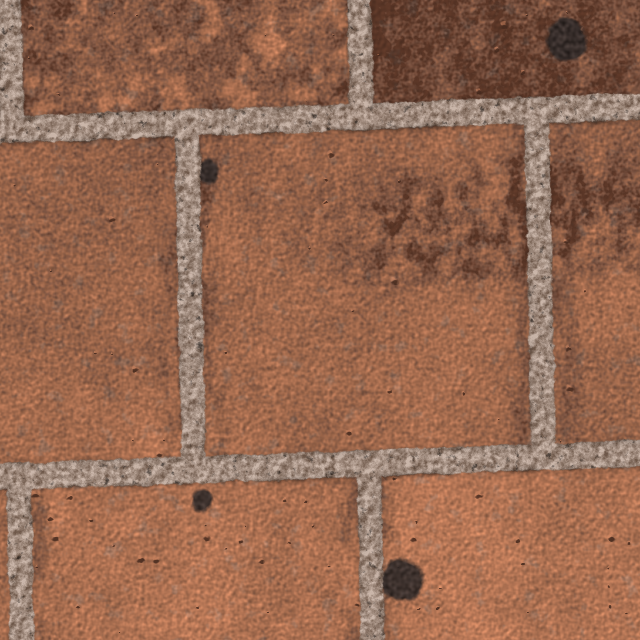
Give the GLSL for this texture, as a Shadertoy shader.

```glsl
// Weathered terracotta blocks in a slightly tilted running bond with gritty mortar
#define PITCH vec2(0.547, 0.542)       // block size including one joint
#define ORIGIN vec2(0.0345, 0.255)     // lower left corner of the bond
#define TILT vec2(0.020, -0.037)       // lean of the columns, slope of the rows
#define JOINT vec2(0.0190, 0.0205)     // half widths: upright and level joints
#define STAIN 0.62                     // strength of the dark drips
#define DARK vec3(0.35, 0.21, 0.15)
#define DUSK vec3(0.48, 0.325, 0.255)
#define CLAY vec3(0.61, 0.40, 0.29)
#define LIGHT vec3(0.78, 0.505, 0.365)
#define MORTAR vec3(0.53, 0.445, 0.39)
#define GRIT vec3(0.77, 0.69, 0.64)
#define SOOT vec3(0.19, 0.165, 0.16)

vec2 hash2(vec2 p) {
    vec3 a = fract(p.xyx * vec3(0.1031, 0.1030, 0.0973));
    a += dot(a, a.yzx + 33.33);
    return fract((a.xx + a.yz) * a.zy);
}

// Gradient noise, roughly -0.7 to 0.7
float noise(vec2 p) {
    vec2 i = floor(p), f = fract(p), e = vec2(1, 0);
    vec2 w = f * f * f * (f * (f * 6.0 - 15.0) + 10.0);
    float a = dot(hash2(i) * 2.0 - 1.0, f);
    float b = dot(hash2(i + e) * 2.0 - 1.0, f - e);
    float c = dot(hash2(i + e.yx) * 2.0 - 1.0, f - e.yx);
    float d = dot(hash2(i + 1.0) * 2.0 - 1.0, f - 1.0);
    return mix(mix(a, b, w.x), mix(c, d, w.x), w.y);
}

float fbm(vec2 p) {
    float sum = 0.0, amp = 1.0;
    for (int i = 0; i < 4; i++) {
        sum += amp * noise(p);
        p = mat2(1.6, 1.2, -1.2, 1.6) * p + 7.3;
        amp *= 0.55;
    }
    return sum;
}

// Dark to light fired clay
vec3 clayRamp(float t) {
    vec3 c = mix(DARK, DUSK, clamp(t / 0.28, 0.0, 1.0));
    c = mix(c, CLAY, clamp((t - 0.28) / 0.27, 0.0, 1.0));
    return mix(c, LIGHT, clamp((t - 0.55) / 0.4, 0.0, 1.2));
}

// Small scattered chips: x = dark pit, y = lit rim
vec2 chips(vec2 p, float density) {
    vec2 g = p * 30.0, cell = floor(g), h = hash2(cell + 41.0);
    vec2 v = fract(g) - 0.25 - 0.5 * h + 0.12 * noise(g * 5.0);
    float r = 0.05 + 0.13 * h.y * h.y;
    float on = step(hash2(cell + 87.0).x, density);
    float pit = 1.0 - smoothstep(r * 0.4, r, length(v * vec2(0.8, 1.2)));
    float rim = 1.0 - smoothstep(r * 0.4, r, length(v - vec2(-0.4, 0.8) * r));
    return on * vec2(pit, rim);
}

void mainImage(out vec4 fragColor, in vec2 fragCoord) {
    vec2 p = fragCoord / iResolution.xy;
    float px = 1.0 / iResolution.y;

    // Block layout: alternate rows shift by half a block
    vec2 q = p + TILT * p.yx;
    vec2 uv = (q - ORIGIN) / PITCH;
    float row = floor(uv.y);
    uv.x -= 0.5 * (1.0 - mod(row, 2.0));
    float col = floor(uv.x);
    vec2 f = fract(uv);

    // Distance from the block face to the worn joint edge
    vec2 gap = min(f, 1.0 - f) * PITCH - JOINT;
    float edge = min(gap.x, gap.y) + 0.004 * fbm(p * 22.0) + 0.003 * fbm(p * 90.0);
    float face = smoothstep(-px, max(px, 0.002), edge);

    // Block tone: lighter below, darker above, clouded
    float upper = max(row, 0.0);
    float tone = 0.57 - 0.19 * row - 0.14 * upper * col;
    tone += 0.06 * (hash2(vec2(col, row) + 9.0).x - 0.5);
    tone += 0.20 * fbm(q * 5.0) + 0.16 * fbm(q * 26.0);
    tone += 0.10 * (0.5 - f.y) * (1.0 - upper);

    // Flaked lighter patches on the upper row
    float flake = smoothstep(-0.05, 0.45, fbm(q * vec2(19.0, 17.0) + 4.0));
    tone += 0.40 * upper * flake * (1.0 - 0.65 * col);

    // Blotchy drips gather in the upper part of a block and towards the right
    float band = smoothstep(0.44, 0.62, f.y) * (1.0 - smoothstep(0.74, 0.94, f.y));
    float reach = (1.0 - abs(row)) * band * smoothstep(0.34, 0.68, p.x);
    float drip = 0.7 * fbm(q * vec2(30.0, 10.0)) + 0.8 * fbm(q * vec2(36.0, 34.0) + 3.0);
    tone -= STAIN * max(reach, 0.4 * upper) * smoothstep(-0.45, 0.6, drip);

    // Grime along the upright edges
    float grime = 1.0 - smoothstep(0.0, 0.05, gap.x + 0.025 * fbm(q * vec2(40.0, 12.0)));
    tone -= 0.36 * grime * smoothstep(-0.3, 0.4, fbm(q * vec2(26.0, 9.0) + 5.0));

    // Fine sandy grain with its own relief
    float grain = 0.30 * noise(p * 105.0) + 0.38 * noise(p * 190.0 + 17.0);
    vec2 lit = vec2(0.35, -0.45);
    float bump = noise(p * 135.0) - noise(p * 135.0 + lit);
    vec3 clay = clayRamp(tone + grain) * (1.0 - 0.20 * bump);
    float dust = smoothstep(0.15, 0.6, fbm(p * 38.0 + 60.0));
    clay = mix(clay, vec3(dot(clay, vec3(0.35, 0.45, 0.2))), 0.25 * dust);

    // Chips, most of them on the lowest row
    vec2 chip = chips(p, 0.07 + 0.14 * max(-row, 0.0));
    clay = mix(clay, LIGHT * 1.08, 0.5 * chip.y);
    clay = mix(clay, DARK * 0.75, 0.85 * chip.x);

    // One burnt iron spot per block
    vec2 spot = fract(vec2(0.06, 0.86) + vec2(0.78, -0.43) * col
        + vec2(-0.46, -0.05) * row + vec2(0.21, -0.18) * col * row);
    float radius = (0.017 + 0.015 * mod(col, 2.0)) * step(0.0, col);
    float away = length((f - spot) * PITCH) - radius + 0.008 * fbm(p * 30.0);
    vec3 soot = SOOT * (1.0 + 0.9 * noise(p * 130.0));
    float burnt = step(0.001, radius) * (1.0 - smoothstep(-0.004, 0.004, away));
    clay = mix(clay, soot, 0.9 * burnt);

    // Contact shadow where the clay meets the joint, deeper under level joints
    float under = step(0.5, f.y) * step(gap.y, gap.x);
    float broken = smoothstep(-0.4, 0.4, fbm(p * 18.0 + 8.0));
    clay *= 1.0 - (0.12 + 0.45 * under * broken) * exp(-max(edge, 0.0) / 0.0035);

    // Mortar: coarse relief lit from the upper left, with grains and pits
    float relief = fbm(p * 60.0) - fbm(p * 60.0 + vec2(0.3, -0.35));
    float sand = fbm(p * 120.0 + 11.0);
    vec3 joint = mix(MORTAR, GRIT, clamp(0.45 + 1.0 * sand - 1.0 * relief, -0.4, 1.1));
    joint *= 1.0 - 0.5 * smoothstep(0.2, 0.7, fbm(p * 75.0 + 31.0));
    joint *= 1.0 - 0.25 * broken * exp(min(edge, 0.0) / 0.004);

    fragColor = vec4(mix(joint, clay, face), 1.0);
}
```
